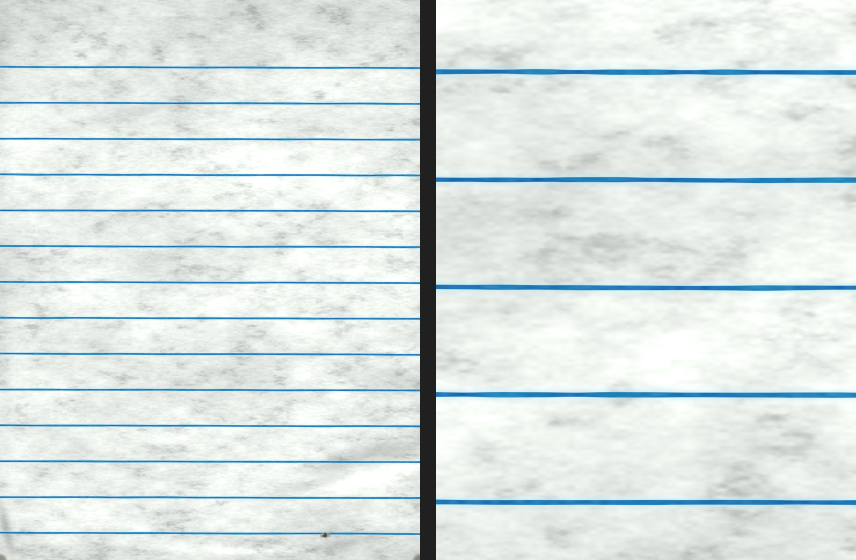
Left: the whole. Right: its middle third, enlarged.
Give the GLSL for this texture, as a WebGL 1 fragment shader.

```glsl
precision highp float;

uniform vec2 u_resolution;

float hash(vec2 p) {
  vec3 q = fract(p.xyx * vec3(0.1031, 0.1030, 0.0973));
  q += dot(q, q.yzx + 33.33);
  return fract((q.x + q.y) * q.z);
}

float noise(vec2 p) {
  vec2 i = floor(p), f = fract(p);
  f = f * f * (3.0 - 2.0 * f);
  return mix(mix(hash(i), hash(i + vec2(1.0, 0.0)), f.x),
             mix(hash(i + vec2(0.0, 1.0)), hash(i + vec2(1.0)), f.x), f.y);
}

float fbm(vec2 p) {
  float sum = 0.0, weight = 0.5;
  for (int i = 0; i < 5; i++) {
    sum += weight * noise(p);
    p = p * 2.03 + vec2(17.3, 9.1);
    weight *= 0.55;
  }
  return sum;
}

// Soft slanted streak: 1 at its centre, fading along and across
float crease(vec2 p, vec2 centre, float slope, vec2 size) {
  vec2 d = p - centre;
  d.y -= slope * d.x;
  d /= size;
  return exp(-dot(d, d));
}

// Mottled brightness with short horizontal fibres
float paperShade(vec2 p) {
  float blotch = fbm(p * vec2(7.0, 13.0) + 3.0);
  float mottle = fbm(p * vec2(28.0, 60.0) + 41.0);
  float fibre = noise(p * vec2(95.0, 330.0)) - 0.5;
  float grain = noise(p * vec2(230.0, 480.0) + 70.0) - 0.5;
  float shade = 0.93 - 0.17 * (blotch - 0.55) - 0.14 * (mottle - 0.55);
  shade += (0.045 * fibre + 0.04 * grain) * (0.5 + mottle);
  shade -= 0.12 * smoothstep(0.62, 0.85, mottle) * noise(p * vec2(150.0, 400.0));
  // Grey head and foot, pale band above the middle
  shade -= 0.055 * smoothstep(0.86, 0.96, p.y) + 0.05 * smoothstep(0.09, 0.0, p.y);
  return shade + 0.04 * exp(-pow((p.y - 0.68) / 0.08, 2.0));
}

// Folds, mostly in the lower right
float foldShade(vec2 p) {
  p.y += 0.014 * (fbm(p * 16.0) - 0.55);
  float shade = -0.17 * crease(p, vec2(0.66, 0.187), 0.24, vec2(0.13, 0.016));
  shade += 0.08 * crease(p, vec2(0.68, 0.150), 0.30, vec2(0.13, 0.016));
  shade -= 0.10 * crease(p, vec2(0.56, 0.135), 0.30, vec2(0.10, 0.014));
  shade -= 0.08 * crease(p, vec2(0.70, 0.325), -0.15, vec2(0.12, 0.018));
  shade -= 0.06 * crease(p, vec2(0.68, 0.390), 0.20, vec2(0.10, 0.014));
  shade -= 0.07 * crease(p, vec2(0.24, 0.800), 0.25, vec2(0.11, 0.012));
  shade += 0.12 * crease(p, vec2(0.44, 0.017), -0.05, vec2(0.11, 0.009));
  shade -= 0.10 * crease(p, vec2(0.62, 0.030), 0.22, vec2(0.09, 0.008));
  shade -= 0.16 * crease(p, vec2(0.012, 0.055), -2.2, vec2(0.012, 0.030));
  return shade;
}

void main() {
  vec2 p = gl_FragCoord.xy / u_resolution.y;
  float aspect = u_resolution.x / u_resolution.y;
  float pixel = 1.0 / u_resolution.y;
  p.x *= 0.75 / aspect;

  float shade = paperShade(p) + foldShade(p);
  shade -= 0.04 * smoothstep(0.03, 0.0, min(p.x, 0.75 - p.x));
  vec3 color = clamp(shade * vec3(0.985, 1.005, 0.985), 0.0, 1.0);

  // Fourteen rules, tilted slightly down to the right
  float y = p.y + 0.0025 * p.x - 0.0485;
  y += 0.0006 * (noise(vec2(p.x * 14.0, floor(p.y * 15.6))) - 0.5);
  float row = clamp(floor(y / 0.064 + 0.5), 0.0, 13.0);
  float d = abs(y - row * 0.064);

  // Ink thickness and tone drift along each rule
  float wear = noise(vec2(p.x * 45.0, row * 7.0 + 5.0));
  float width = 0.0011 + 0.0005 * wear;
  float ink = 1.0 - smoothstep(width - 0.6 * pixel, width + 0.8 * pixel, d);
  float halo = exp(-pow(d / 0.0028, 2.0));
  vec3 blue = mix(vec3(0.06, 0.38, 0.67), vec3(0.10, 0.50, 0.72), wear);
  blue += 0.08 * (noise(p * vec2(200.0, 500.0)) - 0.5);
  color = mix(color, vec3(0.72, 0.92, 0.98), 0.65 * halo);
  color = mix(color, blue, 0.92 * ink);

  // Small torn hole on the last rule
  vec2 tear = (p - vec2(0.582, 0.044)) / vec2(0.009, 0.006);
  float rim = length(tear) + 0.9 * (noise(p * 260.0) - 0.5);
  color = mix(color, vec3(0.62, 0.61, 0.54), 0.7 * smoothstep(1.3, 0.7, rim));
  color = mix(color, vec3(0.22, 0.23, 0.20), 0.8 * smoothstep(0.6, 0.2, rim));

  // Worn bottom corners
  float corner = length(vec2(min(p.x, 0.75 - p.x), p.y) / vec2(0.016, 0.014));
  color = mix(color, vec3(0.42, 0.41, 0.36), 0.7 * smoothstep(1.0, 0.4, corner));

  gl_FragColor = vec4(color, 1.0);
}
```
